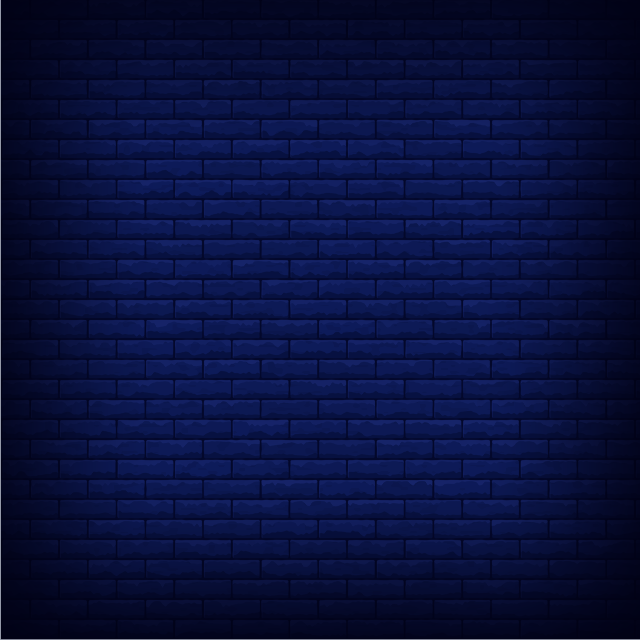
A WebGL 1 fragment shader for this texture:

```glsl
precision highp float;
// Night-blue brick wall in running bond: 32 courses, about 11 bricks across.
// Each brick is a rounded box with a hashed wavy highlight on top and a wavy
// shadow below; the wall then fades to darkness toward all four sides.

uniform vec2 u_resolution;

const float COURSES = 32.0;
const float BRICK_LENGTH = 2.88;            // in course heights
const vec2 WALL_SHIFT = vec2(0.07, 0.046);  // in course heights
const float JOINT = 0.09;                   // in course heights

const vec3 MORTAR = vec3(0.012, 0.030, 0.170);
const vec3 BODY = vec3(0.050, 0.100, 0.335);
const vec3 LIGHT = vec3(0.088, 0.142, 0.415);
const vec3 SHADE = vec3(0.026, 0.063, 0.245);
const vec3 NIGHT = vec3(0.002, 0.003, 0.075);
const vec3 BORDER = vec3(0.58, 0.60, 0.66);

float hash(vec2 p) {
  vec3 q = fract(p.xyx * 0.1031);
  q += dot(q, q.yzx + 33.33);
  return fract((q.x + q.y) * q.z);
}

float noise(vec2 p) {
  vec2 i = floor(p);
  vec2 f = fract(p);
  f = f * f * (3.0 - 2.0 * f);
  float low = mix(hash(i), hash(i + vec2(1.0, 0.0)), f.x);
  float high = mix(hash(i + vec2(0.0, 1.0)), hash(i + vec2(1.0, 1.0)), f.x);
  return mix(low, high, f.y);
}

// Uneven outline along a brick, 0 to 1; seed picks a separate lane of noise.
float ragged(float x, float seed) {
  float lane = floor(seed * 900.0);
  return 0.68 * noise(vec2(x * 2.3 + 20.0, lane))
       + 0.32 * noise(vec2(x * 7.0 + 50.0, lane + 7.0));
}

float roundedBox(vec2 p, vec2 halfSize, float radius) {
  vec2 q = abs(p) - halfSize + radius;
  return length(max(q, 0.0)) + min(max(q.x, q.y), 0.0) - radius;
}

// Coverage of the region where d is negative.
float cover(float d, float blur) {
  return 1.0 - smoothstep(-blur, blur, d);
}

// Colour of one brick; p is measured from its centre.
vec3 brickColor(vec2 p, vec2 halfSize, vec2 id, float blur) {
  float tone = hash(id + 3.7);
  float fromTop = halfSize.y - p.y;
  float fromBottom = halfSize.y + p.y;
  float fromLeft = halfSize.x + p.x;

  vec3 color = BODY * mix(0.95, 1.05, tone);

  // Faint worn patches on the face
  float patches = noise(p * vec2(2.2, 6.0) + id * 17.0 + 80.0);
  color = mix(color, SHADE, 0.22 * smoothstep(0.68, 0.74, patches));

  // Shadow along the bottom, deeper on some bricks
  float shadeWave = ragged(p.x, hash(id + 11.3));
  float shadeDepth = 0.06 + 0.36 * shadeWave * mix(0.7, 1.1, tone);
  color = mix(color, SHADE, 0.9 * cover(fromBottom - shadeDepth, blur));

  // Chipped highlight along the top and a thin lit left edge
  float lightWave = ragged(p.x, hash(id + 29.1));
  float lightDepth = 0.05 + 0.38 * lightWave * lightWave;
  float lit = cover(fromTop - lightDepth, blur);
  float side = 0.45 * cover(fromLeft - 0.05, blur) * step(0.45, tone);
  return mix(color, LIGHT, max(lit * mix(0.55, 1.0, hash(id + 41.9)), side));
}

// Running-bond wall; p is in course heights.
vec3 wallColor(vec2 p, float blur) {
  float row = floor(p.y);
  float along = p.x / BRICK_LENGTH - 0.5 * mod(row, 2.0);
  vec2 id = vec2(floor(along), row) + 40.0;
  vec2 local = (vec2(fract(along), fract(p.y)) - 0.5) * vec2(BRICK_LENGTH, 1.0);
  vec2 halfSize = 0.5 * vec2(BRICK_LENGTH, 1.0) - 0.5 * JOINT;

  float nibble = 0.03 * (noise(p * 4.0 + 100.0) - 0.5);
  float d = roundedBox(local, halfSize, 0.08) + nibble;
  return mix(MORTAR, brickColor(local, halfSize, id, blur), cover(d, blur));
}

// Brightness that drops toward the canvas sides.
float glow(vec2 uv) {
  vec2 fade = smoothstep(-0.10, 0.26, min(uv, 1.0 - uv));
  return fade.x * fade.y;
}

void main() {
  vec2 uv = gl_FragCoord.xy / u_resolution;
  float pixel = 1.0 / min(u_resolution.x, u_resolution.y);

  vec3 color = wallColor(uv * COURSES - WALL_SHIFT, 0.7 * pixel * COURSES);
  color = mix(NIGHT, color, glow(uv));

  // Hairline pale border at the left and bottom
  float edge = min(uv.x - 0.0016, uv.y - 0.0012);
  color = mix(color, BORDER, cover(edge, 0.5 * pixel));

  gl_FragColor = vec4(color, 1.0);
}
```
